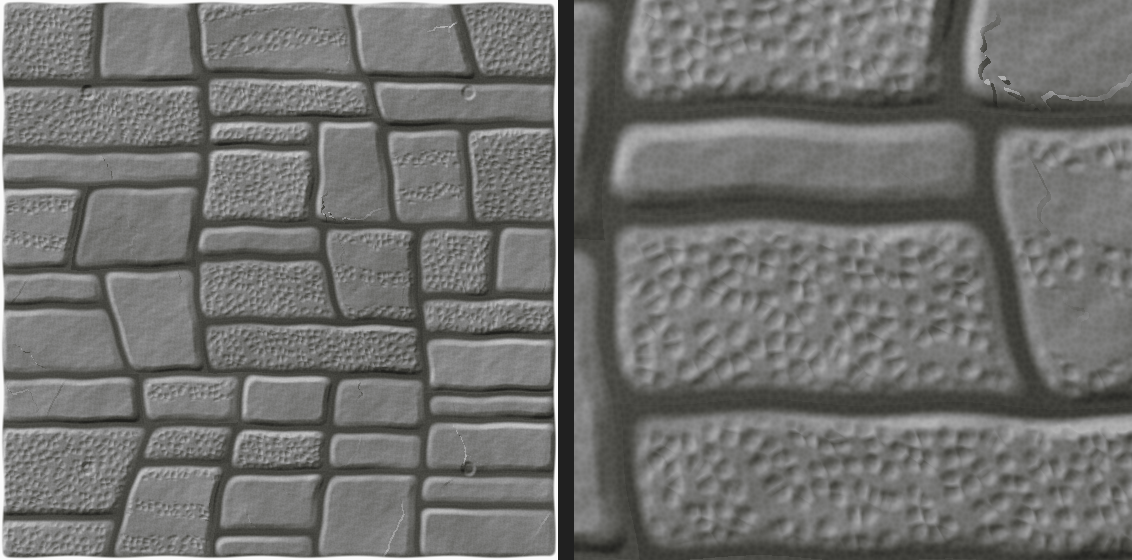
Left: the whole. Right: its middle third, enlarged.
Give the GLSL for this texture, as a Shadertoy shader.

```glsl
#define CORE_LO vec2(0.36, 0.33)
#define CORE_HI vec2(0.76, 0.60)
#define MARGIN 0.006
#define RIM 0.009
#define SLANT 0.28
#define JOINT 0.011
#define BEVEL 0.018
#define DEPTH 0.009
#define PIT_SCALE 78.0
#define STONE_TONE 0.485
#define LIGHT vec2(-0.75, 0.80)
#define CONTRAST 0.22

float hash(float n) { return fract(sin(n * 91.7) * 4375.85); }

vec2 hash2(vec2 c) {
    return fract(sin(vec2(dot(c, vec2(127.1, 311.7)), dot(c, vec2(269.5, 183.3)))) * 4375.85);
}

float smoothMin(float a, float b, float k) {
    float h = max(k - abs(a - b), 0.0) / k;
    return min(a, b) - 0.25 * h * h * k;
}

// Cellular noise: offset to the nearest point, and that point's random pair
vec4 cells(vec2 p) {
    vec2 base = floor(p);
    vec4 nearest = vec4(9.0);
    for (int y = -1; y <= 1; y++)
    for (int x = -1; x <= 1; x++) {
        vec2 id = base + vec2(x, y);
        vec2 offset = p - id - hash2(id);
        if (dot(offset, offset) < dot(nearest.xy, nearest.xy))
            nearest = vec4(offset, hash2(id + 31.0));
    }
    return nearest;
}

// Layered, folded sines
float strata(vec2 p) {
    float sum = 0.0, amp = 0.5;
    for (int i = 0; i < 7; i++) {
        sum += amp * sin(p.x + 1.6 * sin(p.y + 2.0 * sum));
        p = mat2(1.5, 1.2, -1.2, 1.5) * p + 1.7;
        amp *= 0.55;
    }
    return sum;
}

// Stone layout: x = distance to the joint, y = seed of the stone
vec2 stoneAt(vec2 p) {
    vec2 window = 4.0 * p * (1.0 - p);
    p += window * (vec2(0.012, 0.003) * sin(p.yx * vec2(13.0, 9.0) + 1.0)
                 + 0.0018 * sin(p.yx * vec2(71.0, 53.0)));

    // Pinwheel of four arms around a core
    vec2 lo = vec2(0.0), hi = vec2(1.0), a = CORE_LO, b = CORE_HI;
    float seed = 13.0;
    if (p.x < a.x && p.y > a.y)      { lo.y = a.y; hi.x = a.x; seed = 9.0; }
    else if (p.x > a.x && p.y > b.y) { lo = vec2(a.x, b.y); seed = 10.0; }
    else if (p.x > b.x && p.y < b.y) { lo.x = b.x; hi.y = b.y; seed = 11.0; }
    else if (p.x < b.x && p.y < a.y) { hi = vec2(b.x, a.y); seed = 12.0; }
    else                             { lo = a; hi = b; }
    vec2 inset = min(p - lo + RIM * step(lo, vec2(0.0)), hi - p + RIM * step(vec2(1.0), hi));
    float edge = smoothMin(inset.x, inset.y, 0.016);

    // Split each part into blocks and strips
    for (int i = 0; i < 5; i++) {
        vec2 size = hi - lo, mid = 0.5 * (lo + hi);
        if (size.x * size.y < mix(0.02, 0.048, hash(seed + 0.37))) break;
        bool upright = size.x > size.y * mix(1.5, 2.2, hash(seed));
        float cut = upright ? mix(0.38, 0.62, hash(seed + 0.51)) : mix(0.25, 0.36, hash(seed + 0.51));
        if (hash(seed + 0.83) > 0.5) cut = 1.0 - cut;
        vec2 at = lo + cut * size;
        float tilt = SLANT * (2.0 * hash(seed + 0.19) - 1.0);
        float side = upright ? p.x - at.x - tilt * (p.y - mid.y)
                             : p.y - at.y - 0.06 * tilt * (p.x - mid.x);
        edge = smoothMin(edge, abs(side), 0.016);
        if (side > 0.0) { if (upright) lo.x = at.x; else lo.y = at.y; }
        else            { if (upright) hi.x = at.x; else hi.y = at.y; }
        seed = 2.0 * seed + step(0.0, side);
    }
    return vec2(edge, seed);
}

// Surface height: bevelled stones, cleft or pitted faces, round dimples
float relief(vec2 p) {
    vec2 stone = stoneAt(p);
    vec2 q = p + 7.0 * vec2(hash(stone.y + 0.1), hash(stone.y + 0.2));
    float grain = strata(q * 9.0);
    float kind = hash(stone.y + 0.7);
    float body = smoothstep(0.004, BEVEL, stone.x + 0.002 * grain);

    float bands = smoothstep(-0.1, 0.6, sin(p.y * 90.0 + 2.0 * grain));
    float rough = kind < 0.22 ? 1.0 : (kind < 0.38 ? bands : 0.0);
    float pit = 1.0 - smoothstep(0.08, 0.58, length(cells(q * PIT_SCALE + grain).xy));

    vec4 facet = cells(q * vec2(7.0, 5.0) + 0.35 * grain);
    float cleft = dot(facet.xy, facet.zw - 0.5) * smoothstep(-0.2, 0.7, sin(q.x * 17.0 + 2.0 * sin(q.y * 21.0)));

    float dimple = 1.0 - smoothstep(0.007, 0.015, length(abs(p - 0.5) - vec2(0.345, 0.34)));
    float face = 0.008 * grain - 0.0028 * rough * pit + 0.006 * (1.0 - rough) * cleft;
    return body * (DEPTH + face) - 0.006 * dimple;
}

void mainImage(out vec4 fragColor, in vec2 fragCoord) {
    vec2 uv = fragCoord / iResolution.xy;
    vec2 p = (uv - MARGIN) / (1.0 - 2.0 * MARGIN);

    // Slope lit from the upper left
    vec2 e = vec2(0.0025, 0.0);
    float h = relief(p);
    vec2 slope = (vec2(relief(p + e.xy), relief(p + e.yx)) - h) / e.x;
    float lit = clamp(-dot(slope, LIGHT), -1.0, 1.1);

    // Grey stone, darker olive joints
    vec2 stone = stoneAt(p);
    float cloud = strata(p * 6.0 + stone.y);
    float speck = length(cells(p * 260.0).xy) - 0.4;
    float joint = 1.0 - smoothstep(0.003, JOINT, stone.x);
    float tone = STONE_TONE + CONTRAST * lit + 0.035 * cloud + 0.05 * speck
               + 0.05 * (hash(stone.y + 0.9) - 0.5) - 0.21 * joint;
    tone = clamp(tone, 0.13, 0.8);
    vec3 color = tone * vec3(1.0, 1.0, mix(0.92, 1.0, smoothstep(0.2, 0.55, tone)));

    // White margin around the slightly uneven panel
    vec2 border = min(uv, 1.0 - uv) - MARGIN + 0.0015 * sin(uv.yx * 37.0);
    float panel = smoothMin(border.x, border.y, 0.012);
    float soft = 1.5 / iResolution.y;
    color = mix(vec3(0.98), color, smoothstep(-soft, soft, panel));
    fragColor = vec4(color, 1.0);
}
```
